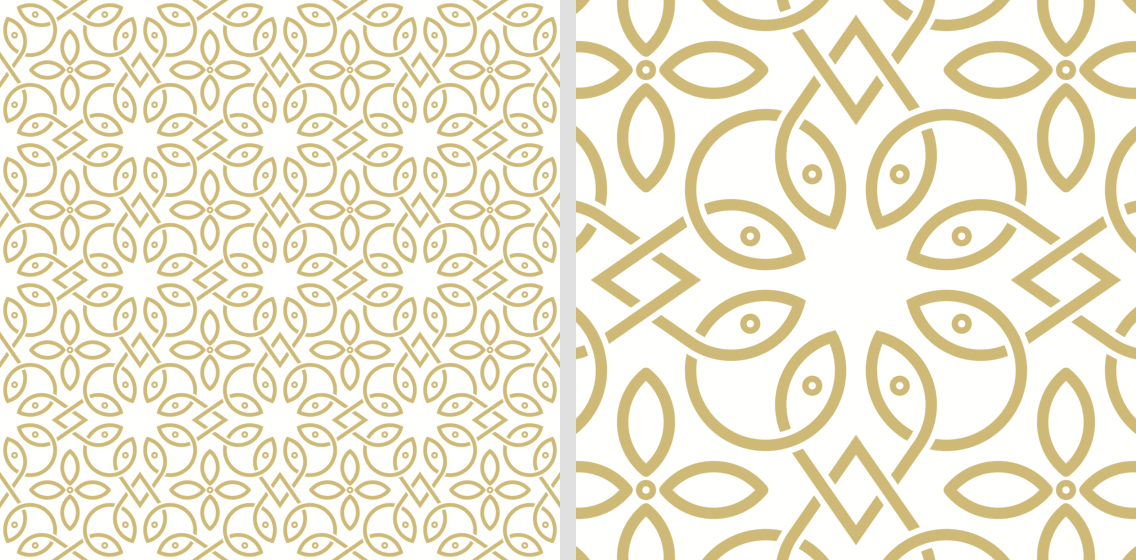
Left, the full canvas; right, a detail of the centre.
Give the GLSL for this pattern, as a WebGL 2 fragment shader.

```glsl
#version 300 es
precision highp float;
// Gold interlaced lattice: eight-leaf stars, woven diamonds and four-petal flowers on white.

uniform vec2 u_resolution;
out vec4 fragColor;

const vec3 PAPER = vec3(1.0, 1.0, 0.992);
const vec3 GOLD = vec3(0.812, 0.727, 0.465);

const float REPEATS = 4.0;
const float TILE = 288.0;              // design units per repeat
const float HALF_TILE = 0.5 * TILE;
const float LINE = 3.9;                // half width of the strands
const float HALO = 8.0;                // half width of the gap around an upper strand
const float LEAF_TOP = 60.0;           // below this, a leaf outline closes to its tip

const vec2 LOOP_CENTER = vec2(62.0);
const float LOOP_RADIUS = 51.4;
const vec2 LEAF_TIP = vec2(16.0, 39.0);
const vec2 ARM_START = vec2(43.0, 113.0);    // where the leaf arc becomes straight
const vec2 ARM_APEX = vec2(0.0, 175.0);
const vec2 DIAMOND_BASE = vec2(0.0, 113.0);
const vec2 PUPIL = vec2(30.0, 72.5);
const vec2 RING = vec2(4.7, 2.2);            // radius, half width
const vec2 PETAL_CENTER = vec2(46.5, 0.0);
const vec2 PETAL_HALF = vec2(33.5, 16.0);

float stroke(float dist, float halfWidth, float px) {
    return 1.0 - smoothstep(-0.8 * px, 0.8 * px, abs(dist) - halfWidth);
}

float ring(vec2 p, float px) {
    return stroke(length(p) - RING.x, RING.y, px);
}

// Distance to a lens with pointed ends on the x axis.
float lensDistance(vec2 p, vec2 halfSize) {
    p = abs(p);
    float offset = (halfSize.x * halfSize.x - halfSize.y * halfSize.y) / (2.0 * halfSize.y);
    if (p.x * offset > (p.y + offset) * halfSize.x) return length(p - vec2(halfSize.x, 0.0));
    return length(p + vec2(0.0, offset)) - offset - halfSize.y;
}

void main() {
    float px = TILE * REPEATS / min(u_resolution.x, u_resolution.y);
    vec2 cell = fract(gl_FragCoord.xy / u_resolution * REPEATS + 0.5) - 0.5;
    cell *= TILE;

    // Quarter turns bring every quadrant to the first one.
    vec2 p = abs(cell);
    if (cell.x * cell.y < 0.0) p = p.yx;

    // Mirrored halves share their lines but swap over and under.
    bool mirrored = p.x > p.y;
    if (mirrored) p = p.yx;

    // Leaf arc through the tip, tangent to the straight arm.
    vec2 armDir = normalize(ARM_START - ARM_APEX);
    vec2 armNormal = vec2(armDir.y, -armDir.x);
    vec2 chord = ARM_START - LEAF_TIP;
    float arcRadius = -dot(chord, chord) / (2.0 * dot(chord, armNormal));
    vec2 arcCenter = ARM_START + arcRadius * armNormal;

    float loopDist = length(p - LOOP_CENTER) - LOOP_RADIUS;
    float strandDist = length(p - arcCenter) - arcRadius;
    vec2 fromArm = p - ARM_START;
    if (dot(fromArm, armDir) < 0.0) strandDist = dot(fromArm, armNormal);

    // The crossing arm comes from the neighbouring star.
    float crossDist = dot(p - DIAMOND_BASE, vec2(armDir.y, armDir.x));

    float loopLine = stroke(loopDist, LINE, px);
    float strand = stroke(strandDist, LINE, px);
    float crossing = stroke(crossDist, LINE, px);

    // Weave: the upper strand clears a gap in the lower one.
    if (mirrored) {
        loopLine *= 1.0 - stroke(strandDist, HALO, px);
        strand *= 1.0 - stroke(crossDist, HALO, px);
    } else {
        strand *= 1.0 - stroke(loopDist, HALO, px);
        crossing *= 1.0 - stroke(strandDist, HALO, px);
    }

    float ink = max(loopLine, strand);
    if (p.y < LEAF_TOP) ink = stroke(max(loopDist, strandDist), LINE, px);
    ink = max(ink, crossing);
    ink = max(ink, ring(p - PUPIL, px));

    // Four-petal flower at the tile corner.
    vec2 flower = HALF_TILE - p;
    ink = max(ink, stroke(lensDistance(flower - PETAL_CENTER, PETAL_HALF), LINE, px));
    ink = max(ink, ring(flower, px));

    fragColor = vec4(mix(PAPER, GOLD, ink), 1.0);
}
```
